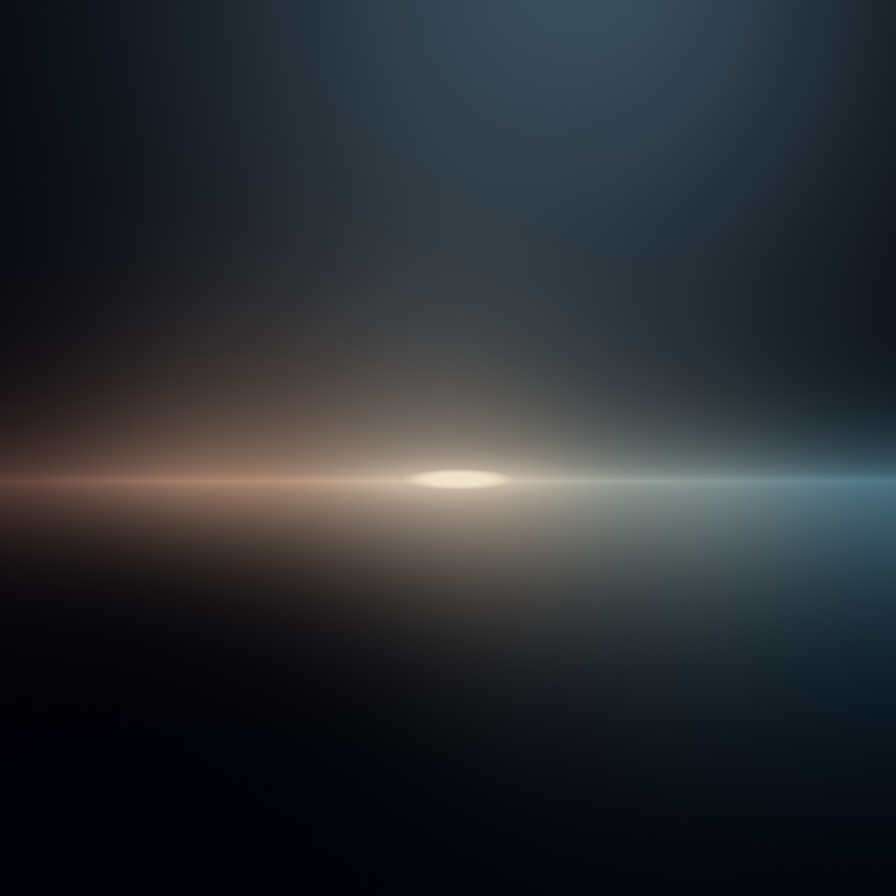
Give the GLSL for this background, as a WebGL 2 fragment shader.

```glsl
#version 300 es
precision highp float;
// A dark horizon at dusk: a warm-to-teal band of light with soft falloff,
// a small bright lens at its centre and a faint teal glow in the upper sky.
// Built from a colour ramp along x, exponential falloffs and gaussians.

uniform vec2 u_resolution;
out vec4 fragColor;

const float HORIZON = 0.463;
const vec2 LENS_CENTRE = vec2(0.512, 0.465);
const vec2 LENS_RADIUS = vec2(0.067, 0.0125);
const vec2 SKY_CENTRE = vec2(0.66, 1.05);

const vec3 NIGHT = vec3(0.006, 0.010, 0.030);
const vec3 SKY_TEAL = vec3(0.215, 0.290, 0.325);
const vec3 EMBER = vec3(0.32, 0.21, 0.17);
const vec3 COPPER = vec3(0.61, 0.47, 0.37);
const vec3 SAND = vec3(0.72, 0.64, 0.54);
const vec3 SAGE = vec3(0.50, 0.53, 0.49);
const vec3 TEAL = vec3(0.27, 0.40, 0.44);
const vec3 LENS_CREAM = vec3(0.95, 0.90, 0.80);

float hash(vec2 p) {
    vec3 q = fract(vec3(p.xyx) * 0.1031);
    q += dot(q, q.yzx + 33.33);
    return fract((q.x + q.y) * q.z);
}

float gaussian(vec2 offset, vec2 radius) {
    vec2 q = offset / radius;
    return exp(-dot(q, q));
}

// Colour of the light along the horizon, from left to right
vec3 horizonColour(float x) {
    vec3 c = mix(EMBER, COPPER, smoothstep(-0.05, 0.28, x));
    c = mix(c, SAND, smoothstep(0.24, 0.52, x));
    c = mix(c, SAGE, smoothstep(0.50, 0.76, x));
    return mix(c, TEAL, smoothstep(0.72, 1.02, x));
}

// Light fading away from the horizon, with its own reach on each side
float bandFalloff(float x, float height) {
    float reachAbove = 0.055 + 0.065 * gaussian(vec2(x - 0.4, 0.0), vec2(0.36));
    float reachBelow = mix(0.070, 0.148, smoothstep(0.1, 0.78, x));
    float above = exp(-pow(max(height, 0.0) / reachAbove, 0.95));
    float below = exp(-pow(max(-height, 0.0) / reachBelow, 1.25));
    return height > 0.0 ? above : below;
}

// Teal haze, wider towards the left and fading below the horizon
vec3 skyGlow(vec2 uv) {
    vec2 offset = uv - SKY_CENTRE;
    float width = mix(0.48, 0.38, smoothstep(-0.1, 0.1, offset.x));
    float fade = smoothstep(HORIZON - 0.15, HORIZON + 0.2, uv.y);
    return SKY_TEAL * gaussian(offset, vec2(width, 0.45)) * fade;
}

// Bright flattened lens: x is its body, y its surrounding halo
vec2 lensLight(vec2 uv) {
    vec2 offset = uv - LENS_CENTRE;
    float body = 1.0 - smoothstep(0.45, 1.15, length(offset / LENS_RADIUS));
    float halo = gaussian(offset, LENS_RADIUS * vec2(1.5, 1.7));
    return vec2(body, halo);
}

void main() {
    vec2 uv = gl_FragCoord.xy / u_resolution;
    float height = uv.y - HORIZON;

    // Night, sky haze and the faint blue of the lower right
    vec3 colour = NIGHT + skyGlow(uv);
    colour += vec3(0.005, 0.035, 0.050)
            * gaussian(uv - vec2(0.95, 0.25), vec2(0.40, 0.20));

    // Band of light, with a fine bright line on the horizon
    vec3 light = horizonColour(uv.x);
    float line = exp(-abs(height) / 0.006);
    colour += light * (bandFalloff(uv.x, height) + 0.10 * line);

    // Lens and halo
    vec2 lens = lensLight(uv);
    colour = mix(colour, LENS_CREAM, max(lens.x * 0.95, lens.y * 0.30));

    // Fine dither against banding
    colour += (hash(gl_FragCoord.xy) - 0.5) / 200.0;
    fragColor = vec4(clamp(colour, 0.0, 1.0), 1.0);
}
```
